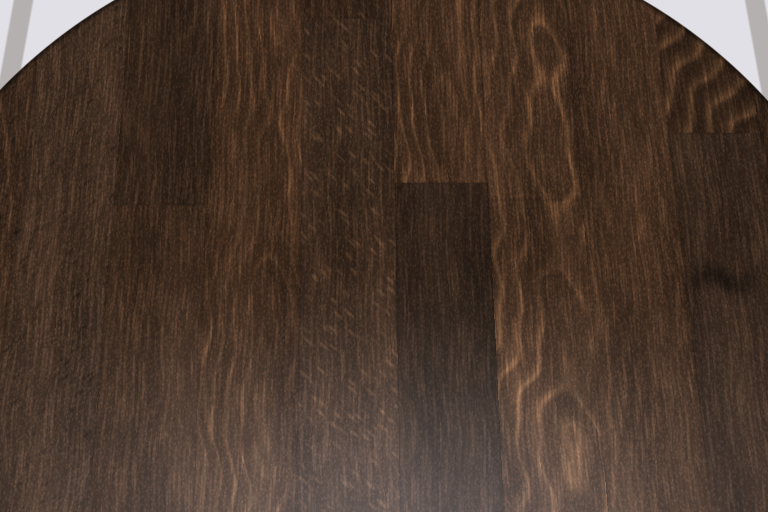
A Shadertoy shader for this texture:

```glsl
// Dark stained table top of joined wooden staves, rounded at the far end.
// Staves narrow with distance; sine-warped growth rings and stretched
// cellular noise give the grain, and a pale sheen lies over the near edge.

const vec3 WOOD = vec3(0.232, 0.163, 0.117);
const vec3 RING_TAN = vec3(0.19, 0.135, 0.085);
const vec3 SHEEN = vec3(0.215, 0.225, 0.25);
const vec3 FLOOR_WHITE = vec3(0.88, 0.88, 0.90);
const vec3 LEG_GREY = vec3(0.71, 0.69, 0.69);
const vec2 TABLE_CENTRE = vec2(0.74, 0.112);
const float TABLE_RADIUS = 1.027;
const float VANISH_X = 0.68;
const float STAVE_NEAR = 0.203;
const float STAVE_FAR = 0.170;
const float STREAK_CONTRAST = 0.42;
const float SPECKLE_CONTRAST = 0.36;

// Per stave, left to right: joint height, then tone and ring strength
// as (below the joint, above the joint).
const float JOINT[10] = float[](2.0, 2.0, 0.60, 2.0, 0.965, 0.643, 0.61, 2.0, 0.74, 0.6);
const vec2 TONE[10] = vec2[](
    vec2(1.0), vec2(1.06, 1.0), vec2(0.96, 0.86), vec2(1.0), vec2(0.98, 0.85),
    vec2(0.82, 1.02), vec2(1.02, 1.06), vec2(1.04), vec2(0.92, 0.78), vec2(0.9, 0.8));
const vec2 FIGURE[10] = vec2[](
    vec2(0.4), vec2(0.1), vec2(0.2, 0.25), vec2(0.5), vec2(0.08, 0.3),
    vec2(0.04, 0.75), vec2(0.85, 0.8), vec2(0.22), vec2(0.08, 0.9), vec2(0.3));

float hash(vec2 p) {
    p = fract(p * vec2(0.1031, 0.1137));
    p += dot(p, p.yx + 33.33);
    return fract((p.x + p.y) * p.x * 7.31);
}

// Cellular noise: distance to the nearest point, and that cell's random value.
vec2 cells(vec2 p) {
    vec2 cell = floor(p), best = vec2(9.0, 0.0);
    for (int j = -1; j <= 1; j++)
    for (int i = -1; i <= 1; i++) {
        vec2 c = cell + vec2(i, j);
        vec2 point = c + vec2(hash(c + 71.0), hash(c + 193.0));
        float d = length(point - p);
        if (d < best.x) best = vec2(d, hash(c + 317.0));
    }
    return best;
}

// Soft grains of random strength, centred near zero.
float grains(vec2 p) {
    vec2 c = cells(p);
    return c.y * (1.0 - smoothstep(0.1, 0.85, c.x)) - 0.25;
}

float ripple(float u, float y, float seed) {
    return 0.5 * sin(y * 9.0 + seed) + 0.25 * sin(y * 23.0 + seed * 2.3 + u * 3.0)
         + 0.12 * sin(y * 51.0 + u * 7.0 + seed);
}

// Growth rings: nested arches, or arcs about a corner on the far right block.
float rings(float u, float y, float seed, float count, bool cornerArcs) {
    float wave = ripple(u, y, seed);
    float axis = 0.3 + 0.4 * fract(seed * 0.37);
    float f = count * sqrt((u - axis) * (u - axis) + 0.015) + 2.0 * y + wave;
    if (cornerArcs) f = 20.0 * length(vec2((u - 1.0) * 0.2, y - 0.73)) + 0.15 * sin(u * 9.0 + y * 40.0);
    float turn = 6.2832 * f;
    float line = pow(0.5 + 0.5 * sin(turn + 0.6 * sin(turn)), cornerArcs ? 2.0 : 3.5);
    float fade = 0.7 + 0.3 * sin(y * 8.0 + u * 4.0 + seed * 3.0);
    return line * (cornerArcs ? 0.8 : fade);
}

vec3 wood(vec2 p, float px) {
    float width = mix(STAVE_NEAR, STAVE_FAR, p.y);
    float across = (p.x - VANISH_X) / width + 0.5;
    int stave = clamp(int(floor(across)) + 4, 0, 9);
    float u = fract(across);
    bool upper = p.y > JOINT[stave];
    float seed = float(stave) * 2.7 + (upper && stave != 6 ? 1.9 : 0.0);
    float above = smoothstep(-px, px, p.y - JOINT[stave]);
    float tone = mix(TONE[stave].x, TONE[stave].y, above);
    float figure = mix(FIGURE[stave].x, FIGURE[stave].y, above);

    // Fine fibres, pores and broad clouding
    vec2 g = vec2(across * 0.19 + 0.002 * sin(p.y * 25.0 + seed), p.y) + 5.0;
    float streak = grains(g * vec2(175.0, 13.0));
    float speckle = grains(g * vec2(230.0, 150.0));
    float cloud = 0.06 * sin(p.x * 17.0 + 2.0 * sin(p.y * 6.0)) + 0.06 * sin(u * 9.0 + p.y * 5.0 + seed);
    float light = tone * (1.0 + cloud + STREAK_CONTRAST * streak + SPECKLE_CONTRAST * speckle);

    // Slanted flecks: pale on the middle stave, dark on the left ones
    float slant = stave == 4 ? 0.8 : -0.8;
    vec2 fleck = cells(vec2(g.x * 32.0, (g.y + slant * g.x) * 62.0));
    float dash = (1.0 - smoothstep(0.08, 0.42, fleck.x)) * smoothstep(0.4, 0.9, fleck.y);
    float paleDash = stave == 4 ? 0.5 * dash : 0.0;
    if (stave < 2) light -= 0.2 * dash;

    // Smoky knot, seams and butt joints
    vec2 k = (p - vec2(1.41, 0.453 + 0.012 * sin(p.x * 60.0))) / vec2(0.055, 0.022);
    if (stave == 8) light *= 1.0 - 0.45 * exp(-dot(k, k));
    float seam = min(u, 1.0 - u) * width;
    light *= 1.0 - 0.13 * (1.0 - smoothstep(0.0, 0.003 + px, seam));
    light *= 1.0 - 0.1 * (1.0 - smoothstep(0.0, 0.003 + px, abs(p.y - JOINT[stave])));

    // Ring figure, with a pale blaze beside the right centre seam
    float count = stave == 6 ? 4.5 : 7.5;
    float line = figure * rings(u, p.y, seed, count, stave == 8 && upper);
    vec2 b = (vec2(u, p.y) - vec2(0.1 + 0.06 * sin(p.y * 30.0), 0.3)) / vec2(0.1, 0.13);
    if (stave == 6) line += 0.5 * exp(-dot(b, b));
    vec3 warmth = 1.0 + vec3(0.03, 0.0, -0.04) * sin(seed * 1.7);
    return WOOD * warmth * light + RING_TAN * (line * (0.95 + 0.6 * streak) + paleDash);
}

void mainImage(out vec4 fragColor, in vec2 fragCoord) {
    vec2 p = fragCoord / iResolution.y;
    float px = 1.0 / iResolution.y;

    // Sheen is strongest at the near middle
    float spread = (p.x - 0.78) / 0.68;
    float sheen = (1.0 - smoothstep(-0.1, 0.52, p.y)) * exp(-spread * spread);
    vec3 table = wood(p, px) + SHEEN * sheen;

    // Pale floor with a splayed leg on each side
    float leg = abs(abs(p.x - 0.76) - 0.714 - 0.18 * (1.0 - p.y)) - 0.019;
    vec3 ground = mix(LEG_GREY, FLOOR_WHITE, smoothstep(-0.003, 0.003, leg));

    float edge = length(p - TABLE_CENTRE) - TABLE_RADIUS;
    table *= 1.0 - 0.5 * smoothstep(-0.012, 0.0, edge);
    fragColor = vec4(mix(table, ground, smoothstep(-px, px, edge)), 1.0);
}
```
